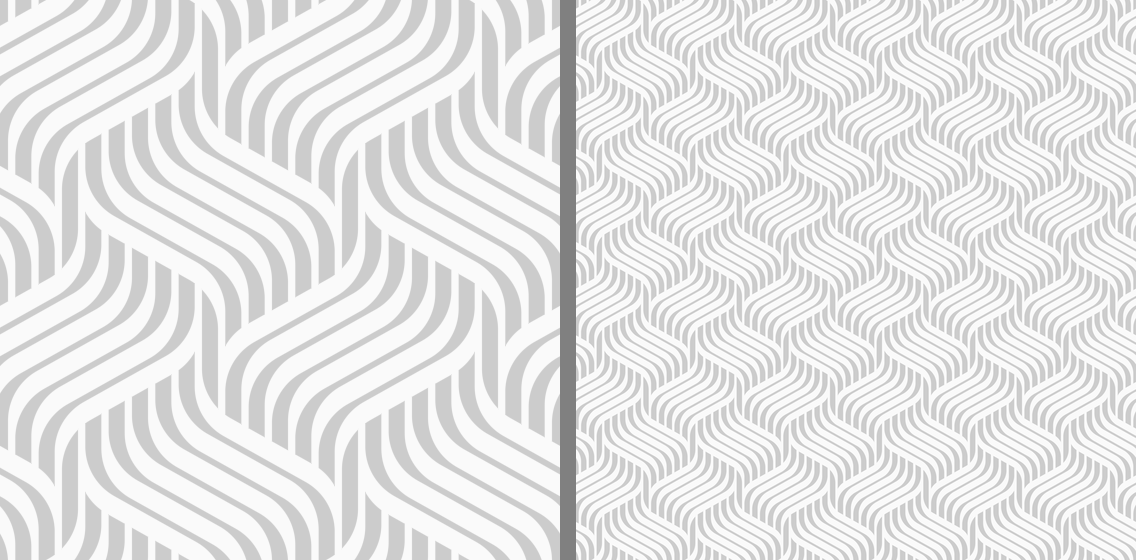
Left, the tile; right, the same tile 3 across and 3 down.
A Shadertoy shader for this pattern:

```glsl
#define TILES 2.0          // repeats across and down
#define PERIOD 12.0        // stripe columns per repeat
#define LINE_WIDTH 0.3125  // white line where it runs upright
#define SWELL 0.76         // vertical thickening of the sloping lines
#define STAGGER 0.666      // rise from one line to the next
#define SLOPE 0.56         // steepness of the sloping part
#define REACH 3.0          // half the sideways travel of a line
#define BEND 2.44          // bend radius
#define CENTER vec2(9.0, 8.96)
#define WHITE vec3(0.98)
#define GRAY vec3(0.80)

// Signed distance to an S-curve: upright, sloping, upright again.
// Positive on the upper right side; y points down.
float sCurve(vec2 p) {
    float side = dot(p, vec2(1.0, SLOPE)) < 0.0 ? -1.0 : 1.0;
    p *= side;
    float len = length(vec2(SLOPE, 1.0));
    vec2 normal = vec2(SLOPE, -1.0) / len;
    vec2 q = p - vec2(REACH - BEND, SLOPE * (REACH - BEND) + BEND * len);
    bool onArc = q.y < 0.0 && normal.x * q.y - normal.y * q.x > 0.0;
    float d = onArc ? length(q) : max(q.x, dot(q, normal));
    return side * (d - BEND);
}

// One edge of a line in a six-line band; side is +1 for upper, -1 for lower
float lineEdge(vec2 p, float line, float side) {
    vec2 offset = (line - 2.5) * vec2(1.0, -STAGGER);
    offset += 0.5 * side * vec2(LINE_WIDTH, -SWELL);
    return sCurve(p - offset);
}

float upperEdge(vec2 p) { return lineEdge(p, 5.0, 1.0); }
float lowerEdge(vec2 p) { return lineEdge(p, 0.0, -1.0); }

// Distance to the gray stripes of one band and its filler column
float bandStripes(vec2 p) {
    float halfTile = 0.5 * PERIOD;
    vec2 local = mod(p + halfTile, PERIOD) - halfTile;

    // Five stripes between the six lines
    float d = 1e3;
    for (float i = 0.0; i < 5.0; i++)
        d = min(d, max(lineEdge(local, i + 1.0, -1.0), -lineEdge(local, i, 1.0)));

    // Mirrored bands above and below cover the upright ends
    vec2 above = local + halfTile;
    vec2 below = local - halfTile;
    d = max(d, lowerEdge(vec2(-above.x, above.y)));
    d = max(d, -upperEdge(vec2(-below.x, below.y)));

    // Single upright bar between this band and the next one down
    vec2 gap = vec2(local.x, mod(p.y, PERIOD));
    float bar = abs(gap.x) - 0.5 * (1.0 - LINE_WIDTH);
    bar = max(bar, lowerEdge(gap));
    bar = max(bar, -upperEdge(gap - vec2(0.0, PERIOD)));
    return min(d, bar);
}

void mainImage(out vec4 fragColor, in vec2 fragCoord) {
    vec2 uv = fragCoord / iResolution.xy;
    vec2 p = vec2(uv.x, 1.0 - uv.y) * TILES * PERIOD - CENTER;
    float pixel = TILES * PERIOD / iResolution.y;

    // Second family: mirrored and shifted by half a repeat
    vec2 mirrored = vec2(-p.x, p.y) - 0.5 * PERIOD;
    float d = min(bandStripes(p), bandStripes(mirrored));

    float ink = smoothstep(0.75, -0.75, d / pixel);
    fragColor = vec4(mix(WHITE, GRAY, ink), 1.0);
}
```
